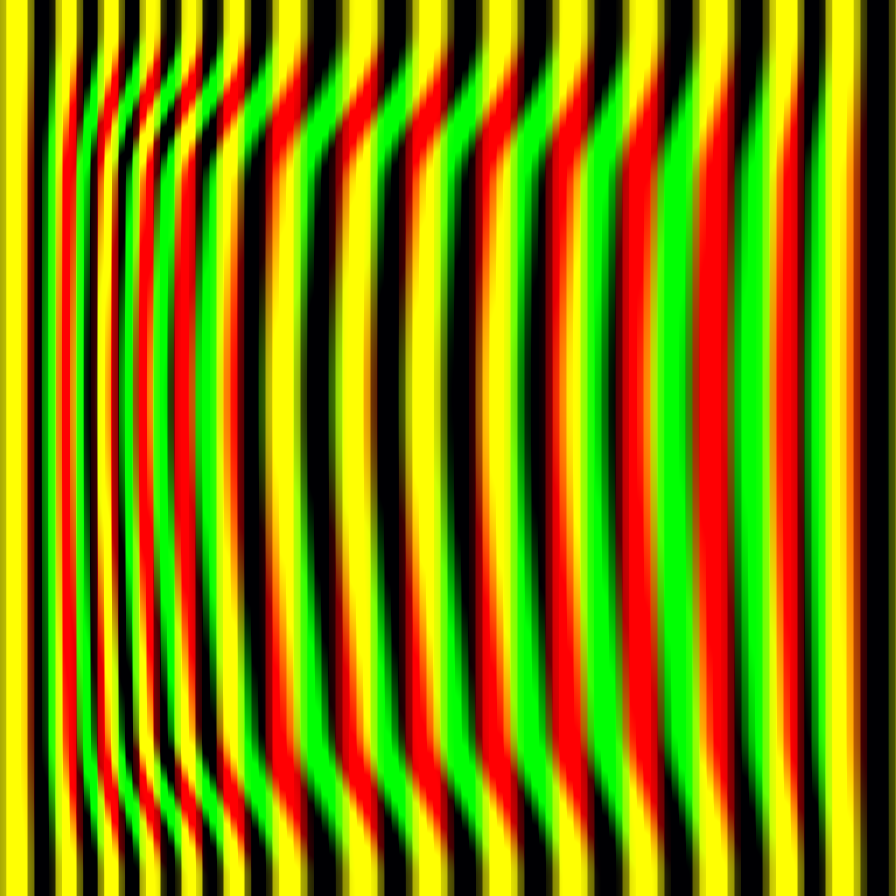
Write a WebGL 2 fragment shader that draws this pattern.

```glsl
#version 300 es
precision highp float;

uniform vec2 u_resolution;
out vec4 fragColor;

const float PI = 3.14159265;
const float BAND_PITCH = 0.0794;     // spacing of the wide bands
const float BAND_START = 0.173;
const float LEFT_CROWDING = 2.2;     // extra bands squeezed in at the left
const float CROWDING_END = 0.332;
const float GREEN_BEND = 0.0885;     // greatest sideways shift of each channel
const float RED_BEND = 0.008;
const float BAND_CONTRAST = 0.76;    // above 0.5 flattens peaks and gaps
const float COLUMN_COUNT = 128.0;    // fine vertical steps
const float COLUMN_STRENGTH = 0.8;
const float BLUE_LEVEL = 0.01;

// Band number at x: even pitch plus local crowding and stretching
float bandPhase(float x) {
    float phase = (x + BAND_START) / BAND_PITCH - 2.43;
    phase += LEFT_CROWDING * smoothstep(0.0, CROWDING_END, x);
    phase += 0.21 * smoothstep(0.874, 0.94, x);
    float stretch = (x - 0.404) / 0.03;
    return phase - 0.06 * exp(-stretch * stretch);
}

// Sideways bend across the width: quick rise, long fall
float bendAcross(float x) {
    float fall = clamp((x - 0.44) / 0.56, 0.0, 1.0);
    return smoothstep(0.0, 0.2, x) * (1.0 - pow(fall, 1.5));
}

// Bend along the height: a knee near each end and a slow bow between
float bendAlong(float y) {
    float depth = 1.0 - y;
    float upper = mix(smoothstep(0.0, 0.44, depth), smoothstep(0.03, 0.21, depth), 0.7);
    float lower = mix(smoothstep(0.0, 0.557, y), smoothstep(0.02, 0.19, y), 0.55);
    return upper * lower;
}

// Soft band with saturated crest and dark gap
float band(float x) {
    return clamp(0.5 + BAND_CONTRAST * cos(2.0 * PI * bandPhase(x)), 0.0, 1.0);
}

// Column centre nearest x, with joins smoothed over one pixel
float steppedColumn(float x) {
    float scaled = x * COLUMN_COUNT;
    float cell = floor(scaled);
    float edge = min(COLUMN_COUNT / u_resolution.x, 1.0);
    float stepped = cell + smoothstep(1.0 - edge, 1.0, scaled - cell) + 0.5 - 0.5 * edge;
    return stepped / COLUMN_COUNT;
}

void main() {
    vec2 uv = gl_FragCoord.xy / u_resolution;
    float x = mix(uv.x, steppedColumn(uv.x), COLUMN_STRENGTH);
    float bend = bendAcross(x) * bendAlong(uv.y);

    // Red stays almost straight while green bows across it
    float red = band(x + RED_BEND * bend);
    float green = band(x + GREEN_BEND * bend);
    fragColor = vec4(red, green, BLUE_LEVEL, 1.0);
}
```
